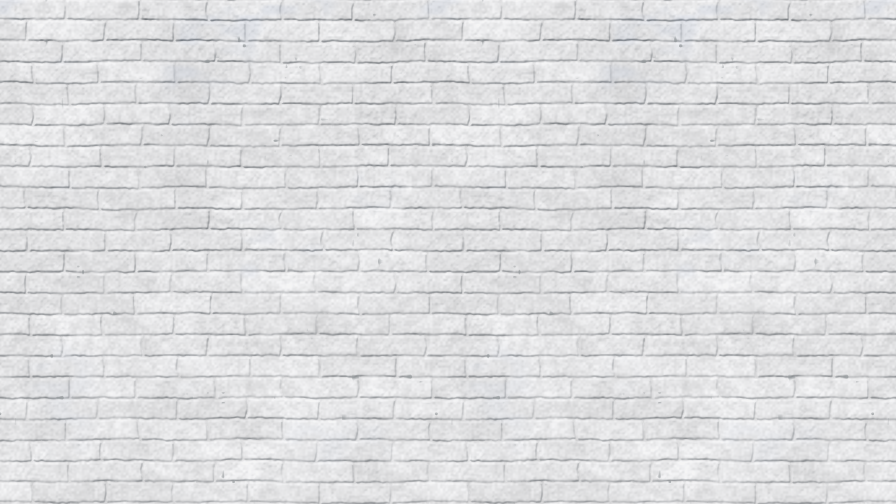
This texture is drawn by a Shadertoy shader. Its source:

```glsl
// White painted brick wall: 24 running-bond courses, bricks repeating every six.
// Rounded boxes and periodic noise make a height field, lit from the upper left;
// mottled paint, uneven joint shadows, bluish smears and small chips add wear.

const float TILE = 21.0;     // repeat length, in course heights
const float BRICK = 3.5;     // brick length, six to a repeat

float hash(vec2 p) {
    vec3 q = fract(p.xyx * vec3(0.1031, 0.1030, 0.0973));
    q += dot(q, q.yzx + 33.33);
    return fract((q.x + q.y) * q.z);
}

// Value noise that wraps across the repeat
float noise(vec2 p, float freq) {
    p *= freq;
    float period = round(TILE * freq);
    vec2 i = floor(p), f = fract(p);
    f = f * f * (3.0 - 2.0 * f);
    float x0 = mod(i.x, period), x1 = mod(i.x + 1.0, period);
    return mix(mix(hash(vec2(x0, i.y)), hash(vec2(x1, i.y)), f.x),
               mix(hash(vec2(x0, i.y + 1.0)), hash(vec2(x1, i.y + 1.0)), f.x), f.y);
}

// Uneven position of the k-th upright joint in a course, in brick lengths
float jointAt(float k, float course) {
    return k + 0.13 * (hash(vec2(mod(k, 6.0) + 7.0, course + 40.0)) - 0.5);
}

// Rounded brick distance in x, brick id in yz
vec3 brick(vec2 p) {
    p.y += 0.12 * (noise(p, 1.0 / 3.0) - 0.5) + 0.05 * (noise(p, 2.0) - 0.5)
         + 0.05 * (noise(p, 5.0) - 0.5);
    p.x += 0.14 * (noise(p + vec2(0, 50), 2.0) - 0.5);
    float course = floor(p.y);
    float u = p.x / BRICK - (mod(course, 2.0) > 0.5 ? 0.91 : 0.40);
    float k = round(u);
    float id = u > jointAt(k, course) ? k : k - 1.0;
    float left = jointAt(id, course), right = jointAt(id + 1.0, course);
    vec2 halfSize = vec2(0.5 * (right - left) * BRICK - 0.03, 0.47);
    vec2 d = vec2((u - 0.5 * (left + right)) * BRICK, p.y - course - 0.5);
    d = abs(d) - halfSize + 0.10;
    float dist = length(max(d, 0.0)) + min(max(d.x, d.y), 0.0) - 0.10;
    return vec3(dist, mod(id, 6.0), course);
}

// Brick faces standing out of the mortar, under lumpy paint
float height(vec2 p, float bevel) {
    float face = 1.0 - smoothstep(-bevel, 0.03, brick(p).x);
    return face + 0.35 * noise(p, 3.0) + 0.28 * noise(p, 7.0);
}

void mainImage(out vec4 fragColor, in vec2 fragCoord) {
    vec2 uv = fragCoord / iResolution.xy;
    vec2 p = uv * vec2(43.12, 24.0) - vec2(0.0, 0.055);
    float pixel = 24.0 / iResolution.y;
    vec3 b = brick(p);

    // Relief: the slope toward the light
    float bevel = max(0.09, pixel);
    float slope = height(p, bevel) - height(p + vec2(-0.03, 0.08), bevel);

    // Mottled paint: broad patches, per-brick tone, blotches and fine grain
    float tone = 0.897 + 0.045 * (noise(p + vec2(0, 250), 1.0 / 3.0) - 0.5)
               + 0.045 * (noise(p * vec2(1, 2), 1.0) - 0.5)
               + 0.030 * (hash(b.yz + 11.0) - 0.5)
               + 0.040 * (noise(p + vec2(0, 290), 3.0) - 0.5)
               + 0.060 * (noise(p, 8.0) - 0.5);
    vec3 color = tone * vec3(0.998, 0.999, 1.005);

    // Bluish smears, mostly in the upper half
    float smear = smoothstep(0.60, 0.90, noise(p + vec2(0, 90), 1.0 / 3.0))
                * smoothstep(0.35, 0.80, noise(p * vec2(1, 2), 1.0));
    color = mix(color, vec3(0.80, 0.82, 0.86), smear * mix(0.15, 0.5, uv.y));

    // Faint, continuous grime in the joints
    color -= 0.035 * smoothstep(-0.16, 0.0, b.x);

    // Uneven shadows below bricks, pale light on their upper edges
    float uneven = smoothstep(0.10, 0.90, noise(p + vec2(0, 130), 1.0));
    float strength = (0.50 + 0.65 * uneven) * mix(0.8, 1.1, uv.y);
    color -= 0.27 * strength * max(-slope, 0.0) * vec3(1.04, 1.0, 0.97);
    color += 0.05 * clamp(slope, 0.0, 1.0);

    // Scattered small chips
    float chip = smoothstep(0.78, 0.95, noise(p + vec2(0, 170), 4.0))
               * smoothstep(0.80, 0.92, noise(p + vec2(0, 210), 1.0));
    color = mix(color, vec3(0.56, 0.58, 0.59), 0.7 * chip);

    fragColor = vec4(clamp(color, 0.0, 0.96), 1.0);
}
```
